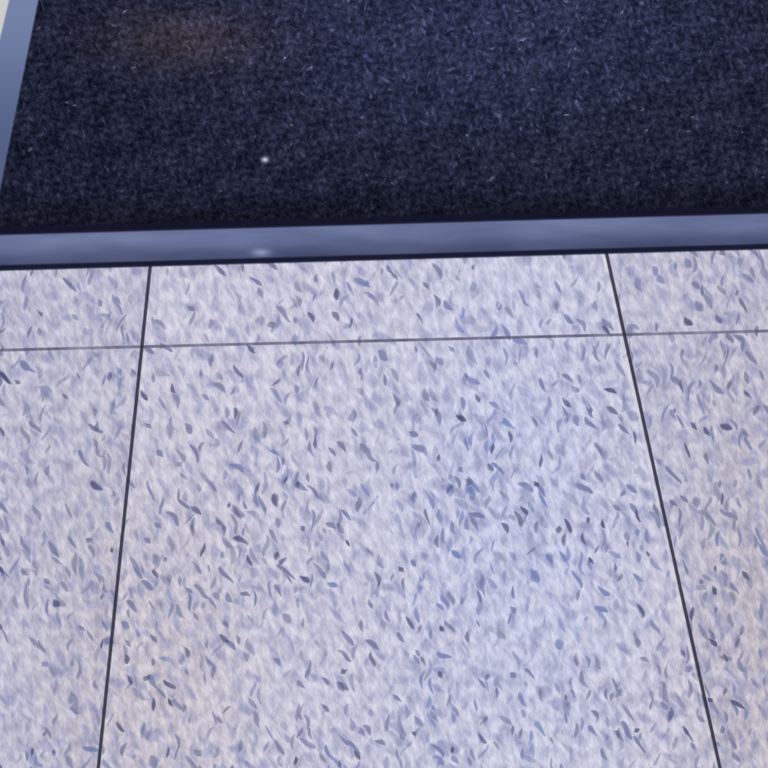
A Shadertoy shader for this texture:

```glsl
// A dark fibre mat with a blue-grey rubber rim lies on pale speckled floor tiles.
// Lines place rim and seams; jittered cells scatter tapered flecks in a rippled
// space, while layered sines add grain, density and broad tints.

vec3 hash3(vec2 cell, float seed) {
  vec3 q = fract(cell.xyx * vec3(0.1031, 0.1030, 0.0973) + seed * 0.137);
  q += dot(q, q.yzx + 33.33);
  return fract((q.xxy + q.yzz) * q.zyx);
}

// Layered, rotated sines in 0..1.
float cloud(vec2 p, float seed) {
  float sum = 0.0, amp = 0.33;
  for (int i = 0; i < 4; i++) {
    p = mat2(0.8, 0.6, -0.6, 0.8) * p + seed;
    sum += amp * sin(p.x + 1.3 * sin(p.y * 0.8)) * cos(p.y + sin(p.x * 0.7));
    p *= 1.85;
    amp *= 0.6;
  }
  return clamp(0.5 + sum, 0.0, 1.0);
}

// Bends straight strokes into irregular ones.
vec2 ripple(vec2 p, float frequency, float amount) {
  vec2 q = p * frequency;
  return p + amount * sin(q.yx + 2.0 * sin(q * 0.41));
}

float glow(vec2 p, vec2 center, vec2 radius) {
  vec2 d = (p - center) / radius;
  return exp(-dot(d, d));
}

float edge(float d, float blur) {
  return smoothstep(-blur, blur, d);
}

float stripe(float d, float halfWidth, float blur) {
  return edge(halfWidth - abs(d), blur);
}

// Coverage of scattered tapered strokes; size is (half length, half width).
float flecks(vec2 p, float cellSize, vec2 size, float tilt, float spread,
  float density, float blur, float seed) {
  vec2 home = floor(p / cellSize);
  float cover = 0.0;
  for (int y = -1; y <= 1; y++)
  for (int x = -1; x <= 1; x++) {
    vec2 cell = home + vec2(x, y);
    vec3 place = hash3(cell, seed), form = hash3(cell, seed + 5.3);
    float angle = tilt + spread * (form.x + form.y - 1.0);
    vec2 axis = vec2(-sin(angle), cos(angle));
    vec2 d = p - (cell + place.xy) * cellSize;
    float reach = size.x * mix(0.35, 1.1, form.z);
    float along = clamp(dot(d, axis), -reach, reach), t = along / reach;
    float width = size.y * mix(0.6, 1.3, form.y) * (1.0 - 0.6 * t * t);
    float strength = clamp((density - place.z) * 4.0, 0.0, 1.0) * mix(0.55, 1.0, form.x);
    cover = max(cover, strength * edge(width - length(d - axis * along), blur));
  }
  return cover;
}

vec3 matColor(vec2 p, float aboveRim, float px) {
  float sheen = glow(p, vec2(0.62, 0.98), vec2(0.38, 0.18));
  float blur = max(px, 0.0013);
  float grain = cloud(p * 330.0, 2.0) - 0.5, tufts = cloud(p * 75.0, 5.0) - 0.5;
  vec3 color = mix(vec3(0.115, 0.125, 0.195), vec3(0.175, 0.195, 0.305), sheen);
  color += vec3(0.13, 0.13, 0.16) * (grain + 0.45 * tufts);
  color += vec3(0.09, 0.055, 0.02) * glow(p, vec2(0.24, 0.95), vec2(0.11, 0.04));
  // Crossed fibres, then sparse glints.
  vec2 q = ripple(p, 260.0, 0.0014);
  float dark = flecks(q, 0.012, vec2(0.005, 0.0024), 0.6, 2.0, 0.6, blur, 1.0);
  float pale = flecks(q, 0.012, vec2(0.005, 0.0018), -0.5, 1.8, 0.55 + 0.25 * sheen, blur, 2.0);
  float glint = flecks(q, 0.022, vec2(0.003, 0.0016), 0.9, 2.0, 0.25 + 0.2 * sheen, blur, 3.0);
  color = mix(color, vec3(0.065, 0.07, 0.13), dark * 0.55);
  color += vec3(0.10, 0.11, 0.15) * pale * (0.6 + 0.4 * sheen);
  color += 0.21 * glint + 0.6 * glow(p, vec2(0.345, 0.792), vec2(0.005, 0.004));
  return color * mix(0.68, 1.0, smoothstep(0.0, 0.06, aboveRim));
}

vec3 rimColor(vec2 p, float across) {
  vec3 color = mix(vec3(0.30, 0.33, 0.47), vec3(0.41, 0.45, 0.60), smoothstep(0.1, 0.8, across));
  color += 0.08 * (cloud(p * vec2(14.0, 70.0), 4.0) - 0.5);
  return color + 0.25 * glow(p, vec2(0.34, 0.671), vec2(0.012, 0.005));
}

vec3 floorColor(vec2 p, float px) {
  float left = p.x - 0.128 - 0.1034 * p.y, right = p.x - 0.9375 + 0.2205 * p.y;
  float cross = p.y - 0.544 - 0.025 * p.x;
  float side = edge(-left, px) + edge(right, px);
  float blue = glow(p, vec2(0.67, 0.34), vec2(0.16, 0.36));
  float warm = glow(p, vec2(0.20, 0.10), vec2(0.13, 0.30)) + glow(p, vec2(1.0, 0.15), vec2(0.12, 0.35));
  float blur = max(px, 0.0018), fine = max(px, 0.0014);
  // Stone grain, drawn out along the tilt of the strokes.
  vec2 tilted = mat2(0.97, -0.24, 0.24, 0.97) * p;
  float grain = cloud(tilted * vec2(250.0, 130.0), 3.0) - 0.5;
  vec3 color = vec3(0.785, 0.78, 0.855) + vec3(0.17, 0.17, 0.13) * grain - 0.032 * side;
  color += vec3(-0.03, -0.005, 0.03) * blue + vec3(-0.01, -0.03, -0.06) * warm;
  // Broad veins, blue strokes, pale flakes and dark chips.
  vec2 q = ripple(p, 170.0, 0.0022);
  float density = 0.34 + 0.55 * cloud(p * vec2(21.0, 13.0), 1.0) + 0.08 * side - 0.12 * step(0.0, cross);
  float veins = flecks(q, 0.020, vec2(0.013, 0.0050), 0.28, 1.2, density + 0.08, blur * 1.8, 6.0);
  float strokes = flecks(q, 0.017, vec2(0.011, 0.0030), 0.22, 1.0, density * 0.75, blur, 7.0);
  float chips = flecks(q, 0.021, vec2(0.007, 0.0029), 0.18, 1.0, density * 0.5, blur, 8.0);
  float pale = flecks(q, 0.020, vec2(0.008, 0.0036), 0.1, 1.4, 0.5, blur, 9.0);
  float bluish = clamp(blue * 0.7 + 1.6 * cloud(p * 24.0, 7.0) - 0.8, 0.0, 1.0);
  color = mix(color, vec3(0.60, 0.61, 0.75) + 0.12 * grain, veins * 0.75);
  color = mix(color, mix(vec3(0.45, 0.46, 0.60), vec3(0.43, 0.49, 0.72), bluish), strokes * 0.85);
  color = mix(color, vec3(0.84, 0.83, 0.89), pale * 0.65);
  color = mix(color, vec3(0.29, 0.30, 0.44), chips * 0.85);
  // Tile joints, with a pale bevel by the right one.
  color = mix(color, vec3(0.88), 0.45 * stripe(right + 0.005, 0.0015, fine));
  float wear = 0.45 + 0.5 * cloud(p * 45.0, 6.0);
  color = mix(color, vec3(0.33, 0.33, 0.42), wear * stripe(cross, 0.0018, fine));
  return mix(color, vec3(0.18, 0.18, 0.24), 0.88 * stripe(min(abs(left), abs(right)), 0.0021, fine));
}

void mainImage(out vec4 fragColor, in vec2 fragCoord) {
  vec2 p = fragCoord / iResolution.xy;
  float px = 1.0 / iResolution.y, soft = max(px, 0.002);
  float rimBase = p.y - 0.649 - 0.028 * p.x, rimTop = rimBase - 0.047;
  float sideRim = p.x - 0.050 - 0.202 * (p.y - 1.0), outside = p.x - 0.012 - 0.24 * (p.y - 1.0);
  // Mat, its left rim and the bright sliver beyond.
  vec3 sideColor = mix(vec3(0.33, 0.38, 0.53), vec3(0.46, 0.51, 0.66), smoothstep(0.8, 1.0, p.y));
  vec3 mat = mix(sideColor, matColor(p, rimTop, px), edge(sideRim, soft));
  mat = mix(vec3(0.8), mat, edge(outside, soft));
  // Floor, front rim and its dark edges.
  vec3 color = mix(floorColor(p, px), rimColor(p, rimBase / 0.047), edge(rimBase, soft));
  color = mix(color, mat, edge(rimTop, soft));
  float lips = max(stripe(rimBase - 0.002, 0.0035, soft), stripe(rimTop - 0.003, 0.005, soft));
  fragColor = vec4(mix(color, vec3(0.08, 0.085, 0.16), 0.9 * lips), 1.0);
}
```
